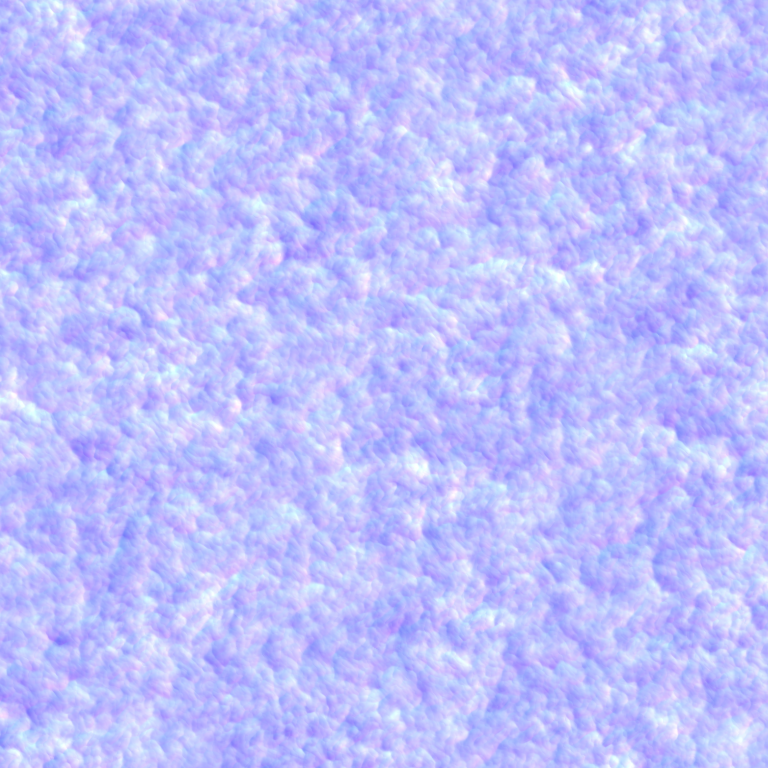
This texture map is drawn by a three.js fragment shader. Its source:

```glsl
// Pale lavender relief map of rough plaster: soft cloudy clumps with faint diagonal grain.
varying vec2 vUv;

vec3 hash3(vec2 p) {
  vec3 q = fract(p.xyx * vec3(0.1031, 0.1030, 0.0973));
  q += dot(q, q.yxz + 33.33);
  return fract((q.xxy + q.yzz) * q.zyx);
}

// Soft cellular noise: xy is the slope of rounded bumps, z a blended random level.
vec3 softCells(vec2 p) {
  vec2 cell = floor(p);
  vec3 sum = vec3(0.0);
  float total = 0.0001;
  for (int y = -1; y <= 1; y++) {
    for (int x = -1; x <= 1; x++) {
      vec2 id = cell + vec2(float(x), float(y));
      vec3 rnd = hash3(id + 71.0);
      vec2 away = p - id - rnd.xy;
      float weight = exp(-5.5 * dot(away, away));
      sum += weight * vec3(away, rnd.z - 0.5);
      total += weight;
    }
  }
  return sum / total;
}

// Clumps of several sizes, each layer turned to hide the grid.
vec3 plaster(vec2 p) {
  mat2 turn = mat2(0.8, 0.6, -0.6, 0.8);
  mat2 frame = turn;
  vec3 sum = vec3(0.0);
  float scale = 16.0;
  for (int i = 0; i < 5; i++) {
    float layer = float(i);
    // Medium clumps are the strongest.
    float strength = 0.112 * exp(-0.25 * (layer - 1.7) * (layer - 1.7));
    vec3 cells = softCells(frame * p * scale + layer * 19.7);
    sum += strength * vec3(cells.xy * frame, cells.z);
    frame = turn * frame;
    scale *= 1.9;
  }
  return sum;
}

void main() {
  // Bend the domain so that outlines wander.
  vec2 p = vUv + 0.004 * sin(vUv.yx * vec2(41.0, 37.0) + vec2(1.3, 4.1));
  p += 0.0015 * sin(p.yx * vec2(163.0, 177.0) + vec2(2.7, 0.6));

  // Calm and rough patches.
  float rough = 1.0 + 0.15 * sin(p.x * 17.0 + 2.0 * sin(p.y * 13.0)) * sin(p.y * 19.0 + 1.0);
  vec3 relief = rough * plaster(p);

  // Fine short grain that falls to the right.
  vec2 grain = vec2(dot(vUv, vec2(0.82, -0.57)), dot(vUv, vec2(0.57, 0.82)));
  float fleck = softCells(grain * vec2(125.0, 225.0)).z;

  // Shared brightness, with red and green leaning in neighbouring directions.
  vec2 tilt = vec2(relief.x, dot(relief.xy, vec2(0.60, 0.80)));
  tilt += relief.z * 1.15 + 0.05 * fleck;
  tilt.y *= 1.1;
  vec2 crest = max(tilt, 0.0);
  tilt += 0.8 * crest * crest;

  vec2 redGreen = vec2(0.743, 0.752) + tilt;
  float blue = 0.998 + 0.1 * min(tilt.x + 0.04, 0.0);
  gl_FragColor = vec4(clamp(vec3(redGreen, blue), 0.0, 1.0), 1.0);
}
```
